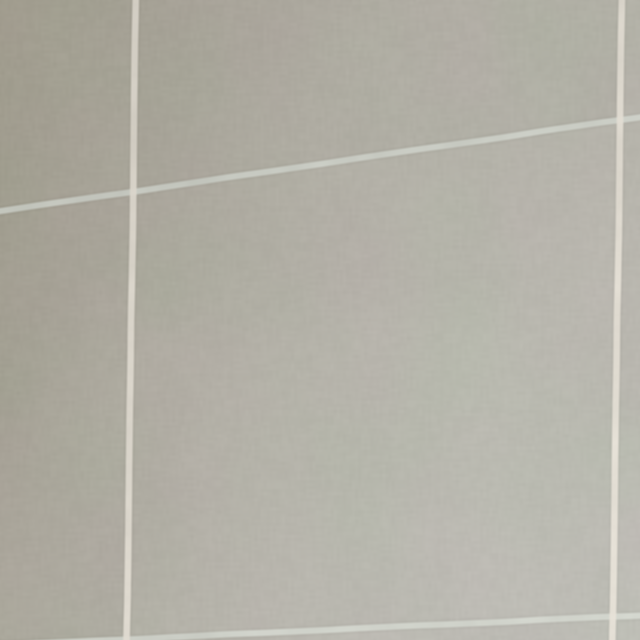
This texture is drawn by a WebGL 1 fragment shader. Its source:

```glsl
precision highp float;
// Large grey-beige wall tiles with pale grout, seen at a slight angle.
// Four joint lines span a skewed grid; fract repeats it, while broad light,
// cloudy mottling and fine grain shade the tile faces.
uniform vec2 u_resolution;

// Each joint is (offset, slope) in canvas units.
const vec2 LEFT_JOINT = vec2(0.1980, 0.0142);
const vec2 RIGHT_JOINT = vec2(0.9570, 0.0148);
const vec2 LOWER_JOINT = vec2(-0.0079, 0.0463);
const vec2 UPPER_JOINT = vec2(0.6703, 0.1468);

const vec2 JOINT_HALF_WIDTH = vec2(0.0052, 0.0048); // upright, level
const float JOINT_SOFTNESS = 0.0026;
const float JOINT_WOBBLE = 0.0012;
const float RIM_WIDTH = 0.011;
const float RIM_SHADE = 0.022;

const vec3 TILE_DARK = vec3(0.615, 0.595, 0.540);
const vec3 TILE_LIGHT = vec3(0.740, 0.738, 0.708);
const vec3 UPRIGHT_GROUT = vec3(0.870, 0.850, 0.810);
const vec3 LEVEL_GROUT = vec3(0.800, 0.812, 0.780);
const vec3 TINT = vec3(0.010, -0.006, 0.008); // mauve to green drift

const float MOTTLE = 0.030;
const float GRAIN = 0.012;
const float TILE_VARIATION = 0.012;

float hash(vec2 p) {
  vec3 q = fract(vec3(p.xyx) * 0.1031);
  q += dot(q, q.yzx + 33.33);
  return fract((q.x + q.y) * q.z);
}

float noise(vec2 p) {
  vec2 cell = floor(p);
  vec2 f = fract(p);
  f = f * f * (3.0 - 2.0 * f);
  float low = mix(hash(cell), hash(cell + vec2(1.0, 0.0)), f.x);
  float high = mix(hash(cell + vec2(0.0, 1.0)), hash(cell + 1.0), f.x);
  return mix(low, high, f.y);
}

// Layered noise centred on zero.
float clouds(vec2 p) {
  float sum = 0.0;
  float weight = 0.5;
  for (int i = 0; i < 4; i++) {
    sum += weight * (noise(p) - 0.5);
    p = p * 2.03 + 17.3;
    weight *= 0.5;
  }
  return sum;
}

float along(vec2 joint, float t) {
  return joint.x + joint.y * t;
}

// Broad light, dim at the upper left and bright at the lower right.
float wallLight(vec2 p) {
  return 0.04 + 0.62 * p.x + 0.35 * (1.0 - p.y) + 0.6 * p.x * (1.0 - p.x);
}

void main() {
  vec2 p = gl_FragCoord.xy / u_resolution;
  float pixel = 1.0 / min(u_resolution.x, u_resolution.y);

  // Skewed tile grid: whole numbers fall on the joints.
  vec2 start = vec2(along(LEFT_JOINT, p.y), along(LOWER_JOINT, p.x));
  vec2 end = vec2(along(RIGHT_JOINT, p.y), along(UPPER_JOINT, p.x));
  vec2 span = end - start;
  vec2 wobble = vec2(noise(vec2(p.y * 14.0, 3.0)), noise(vec2(p.x * 14.0, 9.0)));
  vec2 grid = (p - start + (wobble - 0.5) * JOINT_WOBBLE) / span;
  vec2 tile = floor(grid);
  vec2 jointDistance = abs(fract(grid + 0.5) - 0.5) * span;

  // Tile face: light, mottling, slow tint and a faint woven grain.
  vec3 color = mix(TILE_DARK, TILE_LIGHT, clamp(wallLight(p), 0.0, 1.05));
  color += MOTTLE * clouds(p * 5.0 + tile * 7.0);
  color += TINT * 2.0 * clouds(p * 7.0 + 41.0);
  float weave = noise(p * vec2(210.0, 70.0)) + noise(p * vec2(70.0, 210.0) + 90.0);
  color += GRAIN * (weave - 1.0);
  color += TILE_VARIATION * (hash(tile + 20.0) - 0.5);

  // Dim rim beside each joint.
  vec2 rim = 1.0 - smoothstep(JOINT_HALF_WIDTH, vec2(RIM_WIDTH), jointDistance);
  color -= RIM_SHADE * max(rim.x, rim.y);

  // Grout, with the upright joints lying over the level ones.
  float soft = max(JOINT_SOFTNESS, pixel);
  vec2 grout = 1.0 - smoothstep(JOINT_HALF_WIDTH - soft, JOINT_HALF_WIDTH + soft, jointDistance);
  float wear = 0.06 * clouds(p * 22.0 + 5.0);
  float glow = 0.045 * (p.x - p.y);
  color = mix(color, LEVEL_GROUT + wear + glow, grout.y * 0.92);
  color = mix(color, UPRIGHT_GROUT + wear + glow, grout.x * 0.95);

  gl_FragColor = vec4(clamp(color, 0.0, 1.0), 1.0);
}
```
